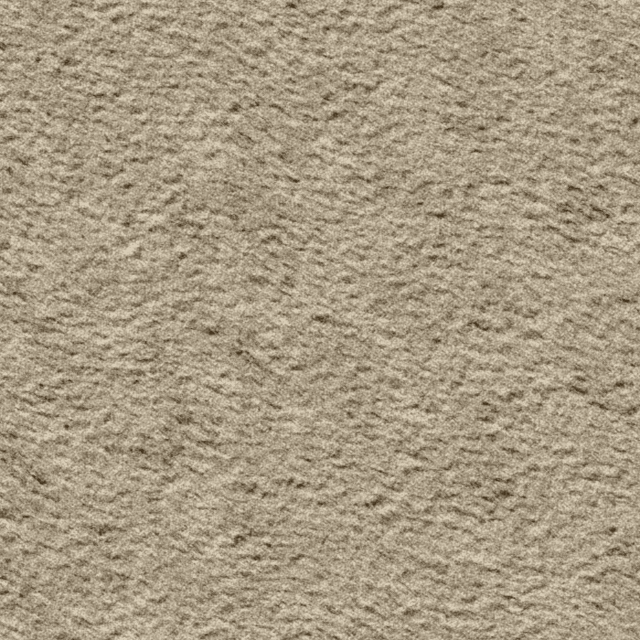
Give the GLSL for this texture, as a WebGL 1 fragment shader.

```glsl
precision highp float;

uniform vec2 u_resolution;

const vec3 SHADOW_BROWN = vec3(0.35, 0.29, 0.20);
const vec3 PALE_WOOL = vec3(0.75, 0.70, 0.61);
const vec2 TUFT_FREQUENCY = vec2(42.0, 66.0);
const vec2 FIBRE_FREQUENCY = vec2(130.0, 270.0);
const vec2 LIGHT_STEP = vec2(-0.003, 0.006);

// Sine-free hash giving a vector in -1..1
vec2 hashVector(vec2 cell) {
  vec3 h = fract(cell.xyx * vec3(0.1031, 0.1030, 0.0973));
  h += dot(h, h.yzx + 33.33);
  return fract((h.xx + h.yz) * h.zy) * 2.0 - 1.0;
}

float cornerSlope(vec2 cell, vec2 local, vec2 corner) {
  return dot(hashVector(cell + corner), local - corner);
}

float gradientNoise(vec2 p) {
  vec2 cell = floor(p);
  vec2 f = fract(p);
  vec2 blend = f * f * f * (f * (f * 6.0 - 15.0) + 10.0);
  float low = mix(cornerSlope(cell, f, vec2(0.0, 0.0)),
                  cornerSlope(cell, f, vec2(1.0, 0.0)), blend.x);
  float high = mix(cornerSlope(cell, f, vec2(0.0, 1.0)),
                   cornerSlope(cell, f, vec2(1.0, 1.0)), blend.x);
  return mix(low, high, blend.y);
}

vec2 rotate(vec2 p, float angle) {
  float c = cos(angle);
  float s = sin(angle);
  return vec2(c * p.x - s * p.y, s * p.x + c * p.y);
}

// Bend the nap gently, and ruffle it so that tufts stay ragged
vec2 combNap(vec2 p) {
  float bend = gradientNoise(p * 4.0 + 7.3);
  vec2 ruffle = vec2(gradientNoise(p * 48.0 + 31.7), gradientNoise(p * 52.0 + 87.1));
  return p + vec2(0.0, 0.2 * p.x + 0.035 * bend) + 0.006 * ruffle;
}

float tuftHeight(vec2 p) {
  vec2 q = p * TUFT_FREQUENCY;
  float height = 0.0;
  float weight = 1.0;
  for (int octave = 0; octave < 4; octave++) {
    height += weight * gradientNoise(q);
    q = rotate(q, 0.35) * 2.03 + 19.1;
    weight *= 0.52;
  }
  return height;
}

// Crossing hairs over a fine grain
float fibreGrain(vec2 p) {
  float rising = gradientNoise(rotate(p, -0.6) * FIBRE_FREQUENCY);
  float falling = gradientNoise(rotate(p, 0.5) * FIBRE_FREQUENCY + 53.0);
  float speck = gradientNoise(p * 290.0 + 11.0);
  return 0.36 * rising + 0.36 * falling + 0.5 * speck;
}

// Soft variation between the tufts and across the whole cloth
float mottle(vec2 p) {
  return 0.16 * gradientNoise(p * vec2(9.0, 13.0) + 3.7)
       + 0.17 * gradientNoise(p * vec2(24.0, 36.0) + 43.0);
}

// Worn areas where the darker base shows through
float wornPatch(vec2 p) {
  float broad = gradientNoise(p * vec2(8.0, 13.0) + 71.3);
  float ragged = gradientNoise(p * vec2(23.0, 42.0) + 61.0);
  return smoothstep(0.05, 0.6, broad + 0.8 * ragged);
}

void main() {
  vec2 p = gl_FragCoord.xy / u_resolution.y;
  vec2 nap = combNap(p);

  // Light from above: difference of heights along the light
  float relief = tuftHeight(nap) - tuftHeight(nap + LIGHT_STEP);
  float crevice = max(-relief - 0.1, 0.0);
  float worn = wornPatch(nap);

  float tone = 0.82 + 0.58 * relief + mottle(nap) + fibreGrain(p);
  tone -= crevice * (0.45 + 0.5 * worn) + 0.17 * worn;
  tone = clamp(tone, -0.2, 1.25);

  gl_FragColor = vec4(mix(SHADOW_BROWN, PALE_WOOL, tone), 1.0);
}
```
